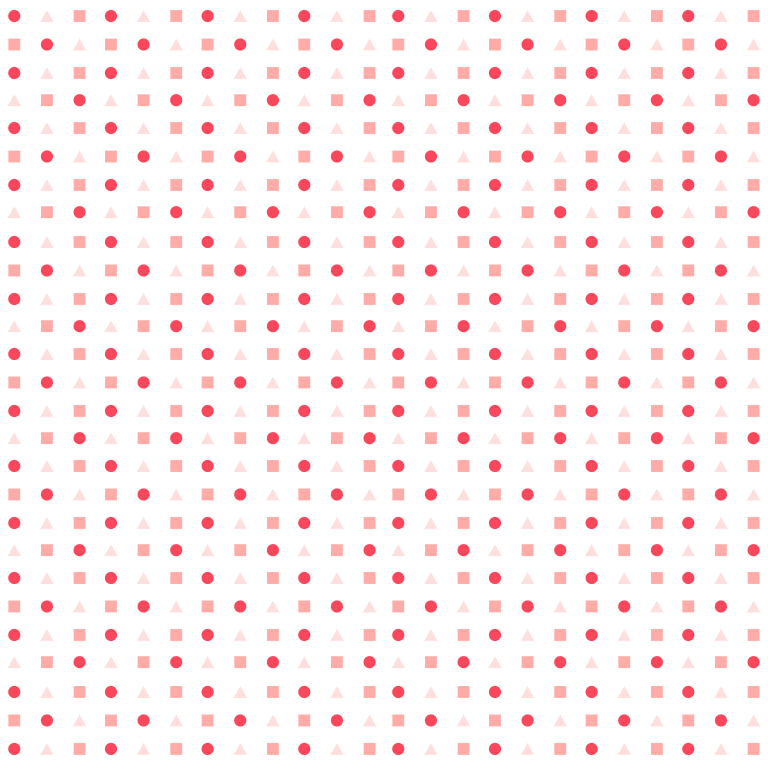
Write a three.js fragment shader that draws this pattern.

```glsl
varying vec2 vUv;

float discDistance(vec2 q) {
  return length(q) - 0.0079;
}

float squareDistance(vec2 q) {
  vec2 edge = abs(q) - 0.0077;
  return max(edge.x, edge.y);
}

float triangleDistance(vec2 q) {
  float side = dot(vec2(abs(q.x), q.y - 0.0074), vec2(0.866, 0.5));
  return max(side, -q.y - 0.0077);
}

void main() {
  // Columns: two halves, each holding four groups of three
  float x = mod(vUv.x, 0.5);
  x -= min(floor(x / 0.12587), 3.0) * 0.12587 + 0.0186;
  float column = step(0.0213, x) + step(0.0637, x);
  float centerX = column * 0.0425;

  // Rows: bands of four groups, each group with four rows, counted downward
  float y = mod(1.0 - vUv.y - 0.2965, 0.5859);
  y -= min(floor(y / 0.14583), 3.0) * 0.14583 + 0.0186;
  float row = step(0.0186, y) + step(0.0556, y) + step(0.0919, y);
  float centerY = row * 0.0371 - step(2.5, row) * 0.0017;

  vec2 q = vec2(x - centerX, centerY - y);

  // Odd rows shift the disc, triangle, square sequence
  float shift = mod(row, 2.0) * (row + 1.0) * 0.5;
  float kind = mod(column - shift + 3.0, 3.0);

  float dist = discDistance(q);
  vec3 ink = vec3(0.98, 0.28, 0.36);
  if (kind > 1.5) {
    dist = squareDistance(q);
    ink = vec3(1.0, 0.67, 0.66);
  } else if (kind > 0.5) {
    dist = triangleDistance(q);
    ink = vec3(1.0, 0.87, 0.87);
  }

  // Smooth edge over white ground
  float coverage = clamp(0.5 - dist / fwidth(vUv.y), 0.0, 1.0);
  gl_FragColor = vec4(mix(vec3(1.0), ink, coverage), 1.0);
}
```
